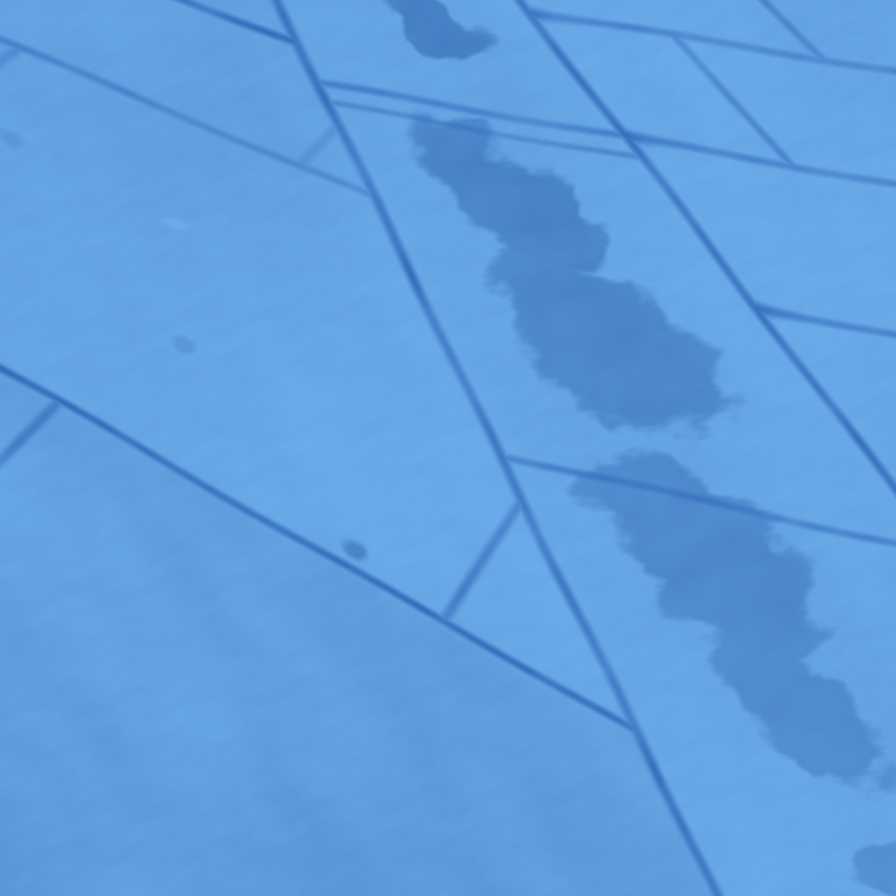
Write a WebGL 1 fragment shader that draws this texture.

```glsl
precision highp float;

uniform vec2 u_resolution;

const vec3 LIGHT_BLUE = vec3(0.410, 0.664, 0.908);
const vec3 MID_BLUE = vec3(0.360, 0.608, 0.855);
const vec3 STAIN_BLUE = vec3(0.275, 0.505, 0.770);
const vec3 SEAM_BLUE = vec3(0.205, 0.430, 0.735);

// Each fan of lines: slope at start zero, slope gained per unit of start
const vec2 COLUMN_FAN = vec2(0.179, 1.014);
const vec2 LEFT_ROW_FAN = vec2(0.409, 0.395);
const vec2 LEFT_JOINT_FAN = vec2(-1.4642, 0.865);
const vec2 RIGHT_ROW_FAN = vec2(0.172, 0.1306);

// Receding rows: scale, horizon offset, phase
const vec3 LEFT_DEPTH = vec3(0.7167, 0.3184, -0.017);
const vec3 RIGHT_DEPTH = vec3(6.510, 0.8815, 0.143);

const float COLUMN_START = 0.3086;
const float COLUMN_STEP = 0.272;
const float JOINT_START = 0.944;
const float JOINT_STEP = 0.847;

const float COLUMN_WIDTH = 0.0090;
const float ROW_WIDTH = 0.0068;
const float JOINT_WIDTH = 0.0105;

const vec2 STAIN_AXIS = vec2(0.81, 0.586);
const float STAIN_ASPECT = 0.42;
const float WEAR = 0.22;
const float GRAIN = 0.14;

// Layered sines, roughly -1 to 1
float ripple(vec2 p) {
  float sum = 0.0, gain = 0.5;
  for (int i = 0; i < 5; i++) {
    p = mat2(0.8, 0.6, -0.6, 0.8) * p * 1.75 + 1.7;
    sum += gain * sin(p.x + 1.4 * sin(p.y));
    gain *= 0.62;
  }
  return sum;
}

float fanStart(vec2 p, vec2 fan) {
  return (p.y - fan.x * p.x) / (1.0 + fan.y * p.x);
}

float fanDistance(vec2 p, vec2 fan, float start) {
  float slope = fan.x + fan.y * start;
  return abs(p.y - start - slope * p.x) / sqrt(1.0 + slope * slope);
}

float rowIndex(float start, vec3 depth) {
  return depth.x / max(start + depth.y, 0.01) - depth.z;
}

float rowStart(float index, vec3 depth) {
  return depth.x / (index + depth.z) - depth.y;
}

float seam(float dist, float width) {
  return 1.0 - smoothstep(0.0, width + 0.5 / u_resolution.y, dist);
}

float ellipseDistance(vec2 d, vec2 axis, float aspect) {
  return length(vec2(dot(d, axis), dot(d, vec2(-axis.y, axis.x)) / aspect));
}

float leftSeams(vec2 p, float row) {
  float nearest = max(floor(row + 0.5), 1.0);
  float rows = seam(fanDistance(p, LEFT_ROW_FAN, rowStart(nearest, LEFT_DEPTH)), ROW_WIDTH);
  rows *= mix(0.55, 1.0, mod(nearest, 2.0));
  // Running bond joints
  float bond = 0.5 * (1.0 - mod(floor(row), 2.0));
  float tile = (fanStart(p.yx, LEFT_JOINT_FAN) - JOINT_START) / JOINT_STEP;
  float joint = JOINT_START + JOINT_STEP * (floor(tile + bond + 0.5) - bond);
  float joints = seam(fanDistance(p.yx, LEFT_JOINT_FAN, joint), JOINT_WIDTH);
  return max(rows, mix(0.4, 0.7, smoothstep(0.15, 0.5, p.y)) * joints);
}

float rightSeams(vec2 p, float column, float columnDist) {
  float row = rowIndex(fanStart(p, RIGHT_ROW_FAN), RIGHT_DEPTH);
  float outer = step(1.0, column);
  // Inner slabs span two rows
  float nearest = mix(2.0 * floor(row * 0.5) + 1.0, floor(row + 0.5), outer);
  float corner = outer * exp(-60.0 * columnDist);
  float width = ROW_WIDTH * (1.0 + corner);
  float rows = seam(fanDistance(p, RIGHT_ROW_FAN, rowStart(nearest, RIGHT_DEPTH)), width);
  rows *= 0.62 + 0.35 * corner;
  // Narrow strip beside one inner row
  float strip = fanDistance(p, RIGHT_ROW_FAN, rowStart(6.85, RIGHT_DEPTH));
  rows = max(rows, 0.5 * (1.0 - outer) * seam(strip, 0.8 * ROW_WIDTH));
  float bond = 0.5 * mod(floor(row), 2.0);
  float joint = COLUMN_START + COLUMN_STEP * (floor(column + bond + 0.5) - bond);
  float joints = seam(fanDistance(p.yx, COLUMN_FAN, joint), ROW_WIDTH);
  return max(rows, 0.6 * outer * joints);
}

float stains(vec2 p) {
  vec2 q = p + 0.018 * vec2(ripple(p * 9.0), ripple(p.yx * 11.0 + 4.0));
  float ragged = ripple(vec2(p.x - p.y, p.x + 2.0 * p.y) * 13.0);
  float cover = 0.0;
  for (int i = 0; i < 6; i++) {
    float n = float(i);
    float hump = sin(0.628 * n);
    vec2 center = vec2(0.488, 0.02) + n * vec2(0.094 + 0.0018 * n, 0.193);
    center.y -= 0.02 * hump * cos(3.1416 * n);
    float d = ellipseDistance(q - center, STAIN_AXIS, STAIN_ASPECT) / (0.073 + 0.092 * hump);
    d += 0.2 * ragged;
    cover = max(cover, (1.0 - smoothstep(0.85, 1.09, d)) * (1.0 - 0.07 * n));
  }
  return cover * (0.95 + 0.12 * ragged);
}

float spots(vec2 p) {
  float cover = 0.0;
  for (int i = 0; i < 3; i++) {
    float n = float(i);
    vec2 center = vec2(0.013, 0.155) + n * vec2(0.192, 0.23);
    float d = ellipseDistance(p - center, STAIN_AXIS, 0.6) + 0.003 * ripple(p * 50.0);
    cover = max(cover, (1.0 - smoothstep(0.006, 0.021, d)) * (0.4 + 0.25 * n * (n - 1.0)));
  }
  return cover;
}

void main() {
  vec2 p = gl_FragCoord.xy / u_resolution;
  p.y = 1.0 - p.y;
  vec2 bent = p + 0.0015 * vec2(sin(p.y * 23.0), sin(p.x * 19.0));

  float column = (fanStart(bent.yx, COLUMN_FAN) - COLUMN_START) / COLUMN_STEP;
  float side = clamp(floor(column + 0.5), 0.0, 1.0);
  float columnDist = fanDistance(bent.yx, COLUMN_FAN, COLUMN_START + COLUMN_STEP * side);
  float row = rowIndex(fanStart(bent, LEFT_ROW_FAN), LEFT_DEPTH);
  float left = 1.0 - smoothstep(-0.01, 0.01, column);

  // Slab tone, broad mottling and fine grain
  float front = left * (1.0 - smoothstep(0.98, 1.02, row));
  float cloud = ripple(vec2(p.x - 0.8 * p.y, p.x + p.y) * vec2(4.5, 1.8));
  float grain = ripple(vec2(p.x - p.y, p.x + 2.0 * p.y) * vec2(24.0, 34.0));
  float shade = 0.22 + 0.28 * cloud + front * (0.62 + 0.35 * cloud) + GRAIN * grain;
  shade += 0.2 * left * (1.0 - smoothstep(0.0, 0.5, p.y));
  vec3 color = mix(LIGHT_BLUE, MID_BLUE, clamp(shade, -0.1, 1.6));

  // Damp stains and specks
  color = mix(color, STAIN_BLUE, stains(p));
  color = mix(color, STAIN_BLUE, spots(p));
  float fleck = ellipseDistance(p - vec2(0.196, 0.25), vec2(0.98, 0.2), 0.35);
  color += 0.035 * (1.0 - smoothstep(0.008, 0.022, fleck));

  // Seams with uneven wear
  float lines = mix(rightSeams(bent, column, columnDist), leftSeams(bent, row), left);
  lines = max(lines, 0.88 * seam(columnDist, COLUMN_WIDTH - 0.0012 * side));
  color = mix(color, SEAM_BLUE, clamp(lines * (0.9 + WEAR * ripple(p * 14.0)), 0.0, 1.0));

  gl_FragColor = vec4(color, 1.0);
}
```
